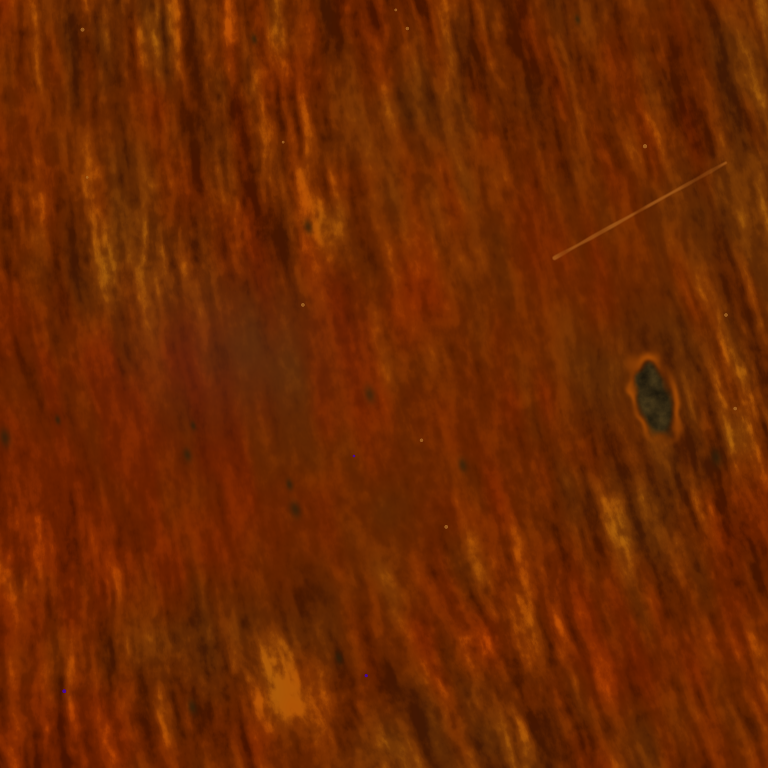
Write a Shadertoy shader that draws this texture.

```glsl
// Old varnished wood: amber fibres lean over a red-brown ground, with one knot.
// Stretched value noise makes short fibres in patches; the middle is calmer.
// Pits, dust specks and a thin scratch are laid on top with distance functions.

#define FIBRE_FREQ vec2(50.0, 8.0)
#define FIBRE_LEAN 0.20
#define FIBRE_GAIN 1.15
#define MOTTLE_GAIN 0.52
#define SHADE_GAIN 0.26
#define WARP 0.05
#define KNOT_POS vec2(0.852, 0.48)
#define KNOT_SIZE vec2(0.021, 0.046)
#define SCRATCH_A vec2(0.722, 0.664)
#define SCRATCH_B vec2(0.945, 0.788)
#define PITS 14
#define SPECKS 14

const vec3 DARK  = vec3(0.27, 0.085, 0.0);
const vec3 BROWN = vec3(0.385, 0.14, 0.002);
const vec3 RUST  = vec3(0.475, 0.185, 0.006);
const vec3 AMBER = vec3(0.69, 0.32, 0.02);
const vec3 OLIVE = vec3(0.16, 0.12, 0.04);

float hash(vec2 p) {
    vec3 q = fract(vec3(p.xyx) * 0.1031);
    q += dot(q, q.yzx + 33.33);
    return fract((q.x + q.y) * q.z);
}

vec2 hash2(float n) {
    return vec2(hash(vec2(n, 3.7)), hash(vec2(n, 51.3)));
}

float noise(vec2 p) {
    vec2 i = floor(p), f = fract(p);
    f = f * f * (3.0 - 2.0 * f);
    vec2 e = vec2(0.0, 1.0);
    return mix(mix(hash(i), hash(i + e.yx), f.x),
               mix(hash(i + e.xy), hash(i + e.yy), f.x), f.y);
}

float fbm(vec2 p) {
    float sum = 0.0, amp = 0.5;
    for (int i = 0; i < 4; i++) {
        sum += amp * noise(p);
        p = mat2(1.6, 1.2, -1.2, 1.6) * p + 17.3;
        amp *= 0.5;
    }
    return sum / 0.9375;
}

vec2 turn(vec2 p, float a) {
    float c = cos(a), s = sin(a);
    return vec2(c * p.x + s * p.y, c * p.y - s * p.x);
}

// Distance to a segment, with the position along it in y
vec2 segment(vec2 p, vec2 a, vec2 b) {
    vec2 d = b - a;
    float t = clamp(dot(p - a, d) / dot(d, d), 0.0, 1.0);
    return vec2(length(p - a - d * t), t);
}

// Coordinates across and along the grain, which leans more to the right and below
vec2 grain(vec2 p) {
    vec2 k = (p - KNOT_POS) * vec2(16.0, 9.0);
    float bend = -0.02 * k.x * exp(-dot(k, k));
    float u = p.x + p.y * (FIBRE_LEAN + 0.2 * p.x - 0.06 * p.y) + bend
            + WARP * (noise(p * 3.0 + 4.0) - 0.5) + 0.006 * (noise(p * 22.0) - 0.5);
    return vec2(u, p.y - 0.25 * p.x);
}

// Signed fibre brightness, centred on zero
float fibres(vec2 g) {
    float coarse = noise(g * FIBRE_FREQ);
    float middle = noise(g * FIBRE_FREQ * vec2(1.5, 1.9) + 13.0);
    float fine = noise(g * FIBRE_FREQ * vec2(2.6, 3.2) + 31.0);
    return 0.45 * coarse + 0.33 * middle + 0.22 * fine - 0.5;
}

void mainImage(out vec4 fragColor, in vec2 fragCoord) {
    vec2 p = fragCoord / iResolution.y;
    float aa = 1.0 / iResolution.y;
    float broad = fbm(p * 4.5 + 9.0);
    vec2 g = grain(p);

    // Fibres are strong in patches at the top, right and bottom
    float away = length((p - vec2(0.36, 0.43)) * vec2(1.0, 1.25)) + 0.4 * (broad - 0.5);
    float bare = exp(-30.0 * dot(p - vec2(0.74, 0.64), p - vec2(0.74, 0.64)));
    float patches = 0.65 + 0.7 * noise(p * 6.0 + 21.0);
    float strength = mix(0.38, 1.1, smoothstep(0.16, 0.5, away)) * (1.0 - 0.65 * bare) * patches;

    // Tone: fibres, mottling drawn out a little along the grain, slow shading
    float mottle = 0.6 * fbm(g * vec2(110.0, 55.0)) + 0.4 * fbm(p * 95.0 + 60.0) - 0.5;
    float tone = 0.42 + FIBRE_GAIN * strength * fibres(g);
    tone += MOTTLE_GAIN * (0.5 + 0.8 * strength) * mottle;
    tone += SHADE_GAIN * (broad - 0.5) + 0.05 * (strength - 0.7);
    tone -= 0.12 * exp(-9.0 * length(p - vec2(0.0, 0.2)));

    // Colour ramp
    vec3 col = mix(DARK, BROWN, smoothstep(0.0, 0.38, tone));
    col = mix(col, RUST, smoothstep(0.34, 0.62, tone));
    col = mix(col, AMBER, smoothstep(0.58, 1.0, tone));

    // Hue: redder at the lower left, more olive at the upper right, in cloudy patches
    float red = 0.9 * (0.52 - 0.5 * p.y - 0.55 * p.x) + 3.2 * (fbm(p * 6.0 + 40.0) - 0.5);
    red += 1.2 * (noise(g * vec2(40.0, 10.0) + 80.0) - 0.5);
    col *= 1.0 + vec3(0.06, -0.13, -0.5) * clamp(red, -1.0, 1.0);
    col.b += 0.012 * clamp(-red, 0.0, 1.0);
    vec2 haze = (p - vec2(0.29, 0.54)) * vec2(8.0, 11.0);
    col += vec3(0.0, 0.015, 0.035) * exp(-dot(haze, haze));

    // Small soft pits
    for (int i = 0; i < PITS; i++) {
        vec2 q = turn(p - hash2(float(i) + 5.0), 0.25) * vec2(1.4, 0.8);
        float r = 0.004 + 0.006 * hash(vec2(float(i), 8.0));
        col = mix(col, OLIVE, 0.65 * exp(-dot(q, q) / (r * r)));
    }

    // Knot with a ragged edge and a broken amber rim
    vec2 k = turn(p - KNOT_POS, 0.28) / KNOT_SIZE;
    float edge = length(k) + 0.4 * (noise(p * 65.0) - 0.5);
    float rim = exp(-25.0 * (edge - 1.25) * (edge - 1.25)) * noise(p * 45.0 + 7.0);
    col = mix(col, AMBER, 0.8 * rim);
    vec3 core = vec3(0.21, 0.16, 0.07) * (0.4 + 1.1 * fbm(p * 80.0));
    col = mix(col, core, 1.0 - smoothstep(0.75, 1.15, edge));

    // Scratch, soft and broken along its length
    vec2 s = segment(p, SCRATCH_A, SCRATCH_B);
    float wobble = 0.0015 * (noise(p * 40.0) - 0.5);
    float line = 1.0 - smoothstep(0.0006, 0.0024 + aa, s.x + wobble);
    col = mix(col, vec3(0.62, 0.34, 0.1), line * (0.35 + 0.55 * noise(vec2(s.y * 18.0, 1.0))));

    // Dust specks, mostly pale with a few tinted ones
    for (int i = 0; i < SPECKS; i++) {
        float id = float(i) + 70.0;
        float d = length(p - hash2(id));
        float r = 0.001 + 0.0012 * hash(vec2(id, 2.0));
        vec3 tint = i % 5 == 0 ? vec3(0.25, 0.0, 0.75) : vec3(0.66, 0.42, 0.16);
        col = mix(col, tint, 0.75 * (1.0 - smoothstep(r, r + aa, d)));
    }

    fragColor = vec4(clamp(col, 0.0, 1.0), 1.0);
}
```
